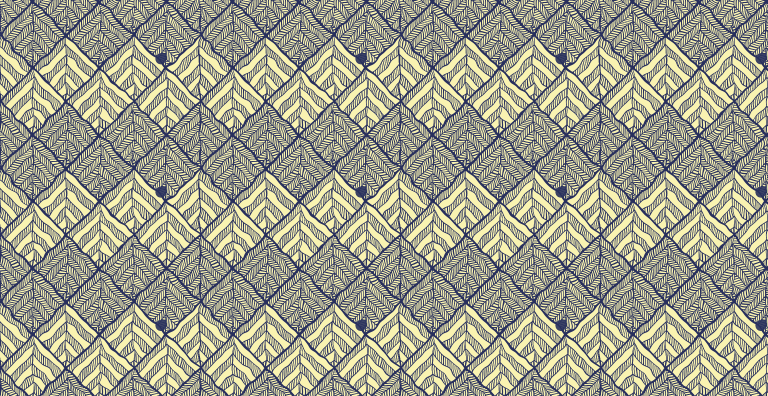
Write a WebGL 2 fragment shader that draws this pattern.

```glsl
#version 300 es
precision highp float;
// Inked diamond scales with nested chevrons, in bands of open and hatched rows.

uniform vec2 u_resolution;
out vec4 fragColor;

const vec3 CREAM = vec3(0.975, 0.952, 0.695);
const vec3 NAVY = vec3(0.155, 0.185, 0.365);
const float UNITS_ACROSS = 23.04;    // half diamonds over the canvas width
const vec2 TILE = vec2(6.0, 4.0);    // repeat size in half diamonds
const float BANDS = 7.0;             // chevrons per diamond
const float STROKES = 18.0;          // hatch strokes per diamond side
const int SAMPLES = 3;

float hash(vec2 p) {
    vec3 q = fract(vec3(p.xyx) * 0.1031);
    q += dot(q, q.yzx + 33.33);
    return fract((q.x + q.y) * q.z);
}

// Value noise that wraps with the given period
float noise(vec2 p, vec2 period) {
    vec2 i = floor(p), f = fract(p);
    f = f * f * (3.0 - 2.0 * f);
    float lower = mix(hash(mod(i, period)), hash(mod(i + vec2(1, 0), period)), f.x);
    float upper = mix(hash(mod(i + vec2(0, 1), period)), hash(mod(i + 1.0, period)), f.x);
    return mix(lower, upper, f.y);
}

float ink(float dist, float halfWidth, float blur) {
    return 1.0 - smoothstep(halfWidth - blur, halfWidth + blur, dist);
}

// Distance to the nearest whole number
float toLine(float v) {
    return abs(fract(v + 0.5) - 0.5);
}

// Slanted strokes of uneven weight
float hatch(float along, float halfWidth, vec2 seed, float blur) {
    float s = along * STROKES;
    float weight = 0.75 + 0.5 * hash(seed + floor(s + 0.5) * vec2(1.7, 3.1));
    return ink(toLine(s) / STROKES, halfWidth * weight, blur);
}

// Ink coverage; y runs downward from a light row's apex
float pattern(vec2 p, float blur) {
    // Hand-drawn wobble
    vec2 wobble = vec2(noise(p * 4.0, TILE * 4.0), noise(p * 4.0 + 7.0, TILE * 4.0));
    vec2 w = p + (wobble - 0.5) * 0.09;

    // Diamond cell and its place in the repeat
    vec2 diagonal = 0.5 * vec2(w.x + w.y, w.y - w.x);
    vec2 cell = floor(diagonal), f = fract(diagonal);
    vec2 key = mod(vec2(cell.x - cell.y, cell.x + cell.y) + 0.01, TILE);
    key = floor(key);
    bool dark = key.y > 1.5;

    // Chevron coordinates: depth below the roof, distance along it
    float depth = min(f.x, f.y), along = max(f.x, f.y);
    float right = step(f.y, f.x);
    float band = floor(depth * BANDS);
    float flip = key.x < 0.5 ? 1.0 : 0.0;
    float parity = mod(band + right + flip + 1.0, 2.0);
    vec2 seed = key * 13.0 + vec2(band, right * 5.0);

    // Hatching: every band in dark rows, alternate bands in light rows
    float slant = dark && parity < 0.5 ? 0.6 : -0.9;
    float shade = hatch(along + slant * depth, dark ? 0.0112 : 0.0098, seed, blur);
    if (!dark && parity < 0.5) shade = 0.0;

    // Band edges, centre ridge and diamond outline
    float edge = ink(toLine(depth * BANDS) / BANDS, 0.0085, blur);
    float ridge = ink(abs(f.x - f.y), flip > 0.5 ? 0.018 : 0.010, blur);
    float border = min(depth, 1.0 - along);
    float outline = ink(border, 0.017 + 0.008 * wobble.x, blur);
    shade = max(max(shade, edge), max(ridge, outline));

    // One small dark knot per repeat
    vec2 knot = mod(p, TILE) - vec2(4.83, 0.71);
    return max(shade, 0.9 * ink(length(knot), 0.13 + 0.06 * wobble.y, blur));
}

void main() {
    float scale = UNITS_ACROSS / u_resolution.x;
    float blur = 0.35 * scale / float(SAMPLES);
    float shade = 0.0;
    // Average a grid of samples inside each pixel
    for (int i = 0; i < SAMPLES * SAMPLES; i++) {
        vec2 offset = (vec2(i % SAMPLES, i / SAMPLES) + 0.5) / float(SAMPLES) - 0.5;
        vec2 pos = gl_FragCoord.xy + offset;
        vec2 p = vec2(pos.x, u_resolution.y - pos.y) * scale;
        shade += pattern(p - vec2(0.0, 1.05), blur);
    }
    fragColor = vec4(mix(CREAM, NAVY, shade / float(SAMPLES * SAMPLES)), 1.0);
}
```
